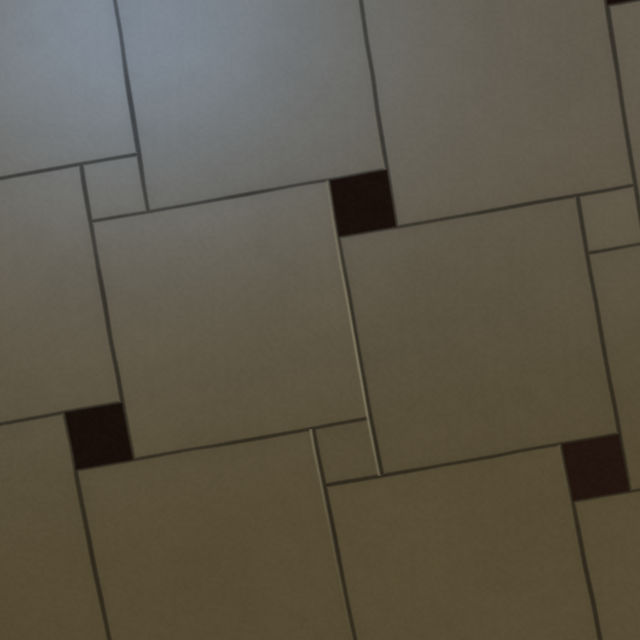
A three.js fragment shader for this pattern:

```glsl
varying vec2 vUv;

#define BIG 0.378
#define SMALL 0.0915
#define TILT 0.1745
#define ANCHOR vec2(0.529, 0.629)
#define BOW 0.03
#define SEAM 0.0031
#define SOFT 0.0024
#define WARM vec3(0.335, 0.295, 0.205)
#define NEUTRAL vec3(0.385, 0.358, 0.305)
#define SKY vec3(0.505, 0.545, 0.590)
#define DARK vec3(0.100, 0.060, 0.042)
#define GLINT vec3(0.530, 0.500, 0.400)

float hash(vec2 p) {
  return fract(sin(dot(p, vec2(127.1, 311.7))) * 43758.5453);
}

float noise(vec2 p) {
  vec2 i = floor(p), f = fract(p);
  f = f * f * (3.0 - 2.0 * f);
  return mix(mix(hash(i), hash(i + vec2(1.0, 0.0)), f.x),
             mix(hash(i + vec2(0.0, 1.0)), hash(i + 1.0), f.x), f.y);
}

float squareDistance(vec2 p, float side) {
  vec2 d = abs(p) - 0.5 * side;
  return length(max(d, 0.0)) + min(max(d.x, d.y), 0.0);
}

// Soft daylight from the upper left over a warm floor
vec3 floorLight(vec2 p) {
  vec3 base = mix(WARM, NEUTRAL, smoothstep(0.1, 0.85, p.y - 0.2 * (p.x - 0.5)));
  vec2 d = (p - vec2(0.2, 0.98)) * vec2(2.6, 3.2);
  return mix(base, SKY, exp(-dot(d, d)));
}

void main() {
  // Bowed, tilted tile frame
  vec2 p = vUv;
  p.x -= BOW * (p.y - 0.5) * (p.y - 0.5);
  p += 0.0016 * (vec2(noise(vUv * 17.0), noise(vUv * 17.0 + 40.0)) - 0.5);
  p -= ANCHOR;
  float c = cos(TILT), s = sin(TILT);
  vec2 t = vec2(c * p.x + s * p.y, c * p.y - s * p.x);

  // Lattice shared by the big and small squares
  vec2 stepA = vec2(BIG, -SMALL), stepB = vec2(SMALL, BIG);
  vec2 bigCenter = vec2(0.5, -0.5) * BIG;
  vec2 rel = t - bigCenter;
  vec2 cell = floor(vec2(dot(rel, stepA), dot(rel, stepB)) / dot(stepA, stepA) + 0.5);

  float edge = 1.0, darkEdge = 1.0, rightGap = 1.0, tone = 0.5, across = 0.0;
  for (int j = -1; j <= 1; j++) {
    for (int i = -1; i <= 1; i++) {
      vec2 id = cell + vec2(float(i), float(j));
      vec2 q = t - id.x * stepA - id.y * stepB;
      for (int k = 0; k < 2; k++) {
        float side = k == 0 ? BIG : SMALL;
        vec2 local = q - (k == 0 ? bigCenter : vec2(0.5 * SMALL));
        float d = squareDistance(local, side);
        edge = min(edge, abs(d));
        if (d < 0.0) {
          rightGap = 0.5 * side - local.x;
          tone = hash(id + 9.0 * float(k));
          across = step(abs(local.x), abs(local.y));
        }
        if (k == 1 && mod(id.x + id.y, 2.0) < 0.5) darkEdge = min(darkEdge, d);
      }
    }
  }

  // Glazed tiles with mottling
  vec3 light = floorLight(vUv);
  float mottle = 0.6 * noise(vUv * 9.0) + 0.4 * noise(vUv * 34.0) - 0.5;
  vec3 color = light * (1.0 + 0.04 * (tone - 0.5) + 0.05 * mottle);

  // Recessed seams, fainter on the level runs
  float wear = noise(vUv * 13.0 + 5.0);
  float width = SEAM * mix(1.1, 0.85, across) * (0.85 + 0.3 * wear);
  float seam = 1.0 - smoothstep(width - SOFT, width + SOFT, edge);
  color = mix(color, light * 0.56, seam * (0.8 + 0.2 * wear));
  color *= 1.0 - 0.06 * exp(-edge / 0.008);

  // Light caught on the right-hand tile edges
  vec2 g = (vUv - vec2(0.56, 0.44)) * vec2(4.0, 3.5);
  float streak = (rightGap - 0.004) / 0.0024;
  color = mix(color, GLINT, 0.75 * exp(-dot(g, g) - streak * streak));

  // Dark inset squares
  float inset = 1.0 - smoothstep(-SOFT, SOFT, darkEdge + 0.0005);
  vec3 insetColor = DARK * (0.9 + 0.5 * tone) + 0.015 * mottle;
  color = mix(color, insetColor, inset);

  // Fine grain
  color += 0.014 * (noise(vUv * 210.0) - 0.5);
  gl_FragColor = vec4(color, 1.0);
}
```
